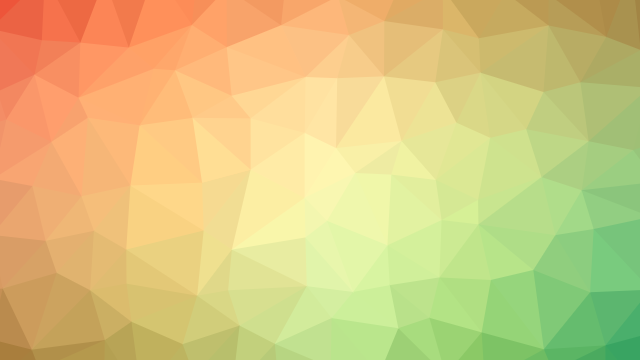
Write a Shadertoy shader that draws this background.

```glsl
// Low-poly backdrop: a jittered lattice is split into triangular facets.
// Each facet takes one flat tone from a smooth colour field, warm at the
// upper left, pale in the centre and green at the lower right.

#define CELL 0.139              // lattice spacing in canvas heights
#define ORIGIN vec2(0.83, 0.53) // lattice shift in cells
#define JITTER 0.34             // vertex displacement in cells
#define FACET_CONTRAST 0.025    // tone variation between facets
#define SEED vec2(17.0, 43.0)

vec2 hash2(vec2 p) {
    vec3 q = fract(vec3(p.xyx) * vec3(0.1031, 0.1030, 0.0973));
    q += dot(q, q.yzx + 33.33);
    return fract((q.xx + q.yz) * q.zy);
}

float cross2(vec2 a, vec2 b) {
    return a.x * b.y - a.y * b.x;
}

// Five evenly spaced colour stops
vec3 ramp(float t, vec3 a, vec3 b, vec3 c, vec3 d, vec3 e) {
    t *= 4.0;
    vec3 col = mix(a, b, clamp(t, 0.0, 1.0));
    col = mix(col, c, clamp(t - 1.0, 0.0, 1.0));
    col = mix(col, d, clamp(t - 2.0, 0.0, 1.0));
    return mix(col, e, clamp(t - 3.0, 0.0, 1.0));
}

// Three horizontal ramps joined by a vertical quadratic curve
vec3 colourField(vec2 uv) {
    uv = clamp(uv, 0.0, 1.0);
    vec3 top = ramp(uv.x, vec3(0.91, 0.32, 0.22), vec3(0.97, 0.52, 0.32),
                    vec3(0.98, 0.67, 0.43), vec3(0.79, 0.65, 0.35),
                    vec3(0.64, 0.51, 0.26));
    vec3 middle = ramp(uv.x, vec3(0.94, 0.61, 0.43), vec3(1.00, 0.81, 0.51),
                       vec3(1.00, 0.97, 0.70), vec3(0.84, 0.91, 0.57),
                       vec3(0.56, 0.78, 0.49));
    vec3 bottom = ramp(uv.x, vec3(0.65, 0.48, 0.23), vec3(0.74, 0.69, 0.36),
                       vec3(0.73, 0.88, 0.55), vec3(0.53, 0.78, 0.39),
                       vec3(0.18, 0.62, 0.37));
    float y = uv.y;
    return bottom * (1.0 - 2.0 * y) * (1.0 - y)
         + middle * 4.0 * y * (1.0 - y)
         + top * y * (2.0 * y - 1.0);
}

vec2 vertex(vec2 id) {
    return id + JITTER * (2.0 * hash2(id + SEED) - 1.0);
}

// Signed distance to a directed edge, positive on its left
float edgeDistance(vec2 p, vec2 a, vec2 b) {
    return cross2(b - a, p - a) / length(b - a);
}

// Adds one counter-clockwise facet: colour in rgb, coverage in a
void addFacet(inout vec4 sum, vec2 p, vec2 a, vec2 b, vec2 c,
              float tone, float pixel, float aspect) {
    float inside = min(edgeDistance(p, a, b),
                       min(edgeDistance(p, b, c), edgeDistance(p, c, a)));
    float coverage = clamp(inside / pixel + 0.5, 0.0, 1.0);
    vec2 centre = ((a + b + c) / 3.0 + ORIGIN) * CELL;
    vec3 col = colourField(centre / vec2(aspect, 1.0));
    col *= 1.0 + FACET_CONTRAST * (2.0 * tone - 1.0);
    sum += vec4(col, 1.0) * coverage;
}

void mainImage(out vec4 fragColor, in vec2 fragCoord) {
    float aspect = iResolution.x / iResolution.y;
    float pixel = 1.0 / (iResolution.y * CELL);
    vec2 p = fragCoord * pixel - ORIGIN;
    vec4 sum = vec4(0.0);

    for (int j = -1; j <= 1; j++) {
        for (int i = -1; i <= 1; i++) {
            vec2 id = floor(p) + vec2(i, j);
            vec2 a = vertex(id);
            vec2 b = vertex(id + vec2(1.0, 0.0));
            vec2 c = vertex(id + vec2(1.0, 1.0));
            vec2 d = vertex(id + vec2(0.0, 1.0));

            // Delaunay test: sine of the summed angles at a and c
            float angleTest = cross2(b - a, d - a) * dot(d - c, b - c)
                            + dot(b - a, d - a) * cross2(d - c, b - c);
            if (angleTest < 0.0) {
                vec2 first = a;
                a = b; b = c; c = d; d = first;
            }
            vec2 tones = hash2(id + SEED.yx + 91.0);
            addFacet(sum, p, a, b, d, tones.x, pixel, aspect);
            addFacet(sum, p, b, c, d, tones.y, pixel, aspect);
        }
    }
    fragColor = vec4(clamp(sum.rgb / max(sum.a, 0.001), 0.0, 1.0), 1.0);
}
```
